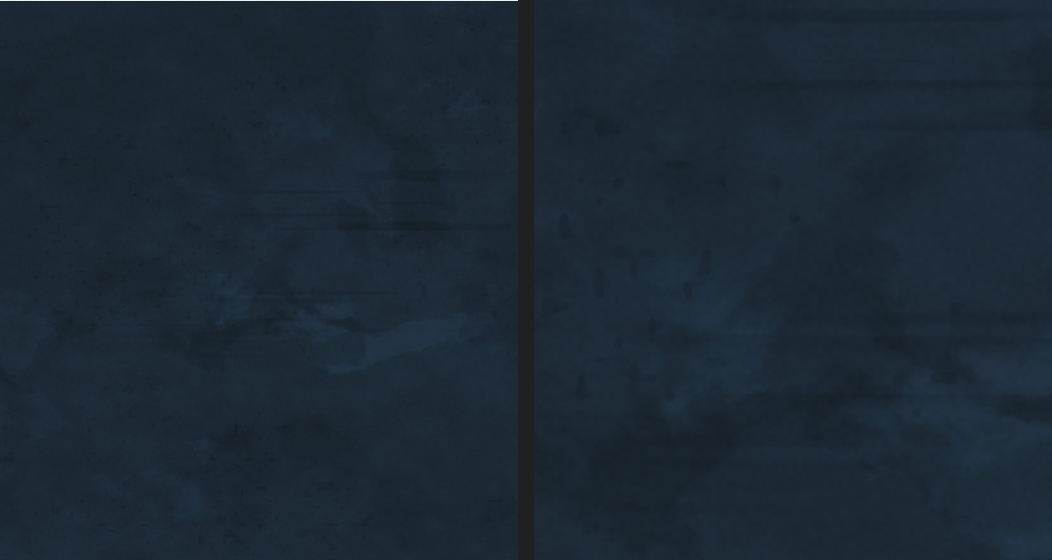
Left: the whole. Right: its middle third, enlarged.
A Shadertoy shader for this texture:

```glsl
// Dark navy weathered plaster with worn lighter patches and faint horizontal brush scratches.
#define DEEP vec3(0.094, 0.138, 0.176)
#define BASE vec3(0.112, 0.164, 0.210)
#define WORN vec3(0.133, 0.195, 0.255)
#define EDGE vec3(0.93, 0.95, 0.95)
#define PATCH_SCALE 5.0
#define PATCH_AMOUNT 0.62
#define STAIN_AMOUNT 0.60
#define SCRATCH_ROWS 150.0
#define SCRATCH_AMOUNT 0.55
#define GRAIN_AMOUNT 0.010
#define EDGE_HEIGHT 0.0017

float hash(vec2 p) {
    vec3 q = fract(vec3(p.xyx) * 0.1031);
    q += dot(q, q.yzx + 33.33);
    return fract((q.x + q.y) * q.z);
}

float noise(vec2 p) {
    vec2 i = floor(p), f = fract(p);
    f = f * f * (3.0 - 2.0 * f);
    return mix(mix(hash(i), hash(i + vec2(1, 0)), f.x),
               mix(hash(i + vec2(0, 1)), hash(i + vec2(1, 1)), f.x), f.y);
}

float fbm(vec2 p) {
    float sum = 0.0, amp = 0.5;
    for (int i = 0; i < 6; i++) {
        sum += amp * noise(p);
        p = mat2(0.8, 0.6, -0.6, 0.8) * p * 2.03 + 17.3;
        amp *= 0.53;
    }
    return sum / 1.04;
}

// Soft elliptical region of influence
float region(vec2 p, vec2 centre, vec2 radius) {
    vec2 d = (p - centre) / radius;
    return exp(-dot(d, d));
}

void mainImage(out vec4 fragColor, in vec2 fragCoord) {
    vec2 uv = fragCoord / iResolution.xy;
    vec2 p = fragCoord / iResolution.y;

    // Ragged domain warp gives the patches torn outlines
    vec2 warp = vec2(fbm(p * 9.0 + 3.1), fbm(p * 9.0 + 41.7)) - 0.5;
    vec2 q = p + 0.10 * warp;

    // Where the wall is most worn: a band through the middle and right
    float wear = region(uv, vec2(0.77, 0.65), vec2(0.24, 0.13))
               + region(uv, vec2(0.60, 0.38), vec2(0.38, 0.13))
               + 0.5 * region(uv, vec2(0.42, 0.24), vec2(0.22, 0.14))
               + 0.35 * region(uv, vec2(0.10, 0.34), vec2(0.28, 0.20))
               + 0.45 * region(uv, vec2(0.90, 0.82), vec2(0.30, 0.20));
    wear = min(wear, 1.0);

    // Broad tonal clouds and fine mottling
    float cloud = fbm(q * vec2(2.6, 3.6) + 8.0) - 0.5;
    float mottle = fbm(p * vec2(26.0, 34.0) + 5.0) - 0.5;
    float tone = 0.9 * cloud + 0.6 * mottle + 0.20 * (wear - 0.35);

    // Worn patches, wider than tall, with fairly crisp borders
    float field = fbm(q * vec2(0.75, 1.45) * PATCH_SCALE + 23.0) + 0.15 * mottle;
    float level = 0.66 - 0.18 * wear;
    float worn = smoothstep(level, level + 0.07, field);
    tone += PATCH_AMOUNT * worn * (0.22 + 0.78 * wear);

    // Dark blots eaten into the surface
    float blot = fbm(q * vec2(8.0, 10.0) + 61.0);
    float stain = smoothstep(0.54, 0.65, blot);
    tone -= STAIN_AMOUNT * stain * (0.35 + 0.65 * wear);

    // Horizontal scratches gathered in the worn band
    float row = p.y + 0.004 * noise(p * vec2(4.0, 2.0));
    float line = noise(vec2(p.x * 4.0, row * SCRATCH_ROWS));
    float broken = smoothstep(0.38, 0.62, noise(p * vec2(5.0, 22.0) + 12.0));
    float band = region(uv, vec2(0.72, 0.61), vec2(0.32, 0.15))
               + 0.35 * region(uv, vec2(0.50, 0.38), vec2(0.40, 0.15));
    tone -= SCRATCH_AMOUNT * smoothstep(0.55, 0.85, line) * broken * band;

    // Sparse pinholes
    float pit = smoothstep(0.79, 0.90, noise(p * 95.0 + 7.0));
    pit *= smoothstep(0.48, 0.65, noise(p * 11.0 + 31.0));
    tone -= 0.45 * pit;

    // Colour ramp, paint grain and the pale strip along the top
    vec3 colour = mix(BASE, DEEP, clamp(-tone * 1.5, 0.0, 1.4));
    colour = mix(colour, WORN, clamp(tone * 1.5, 0.0, 1.1));
    colour += GRAIN_AMOUNT * (noise(p * 330.0) - 0.5);
    float pixel = 1.0 / iResolution.y;
    float strip = smoothstep(-0.5 * pixel, 0.5 * pixel, p.y - 1.0 + EDGE_HEIGHT);
    fragColor = vec4(mix(colour, EDGE, strip), 1.0);
}
```
